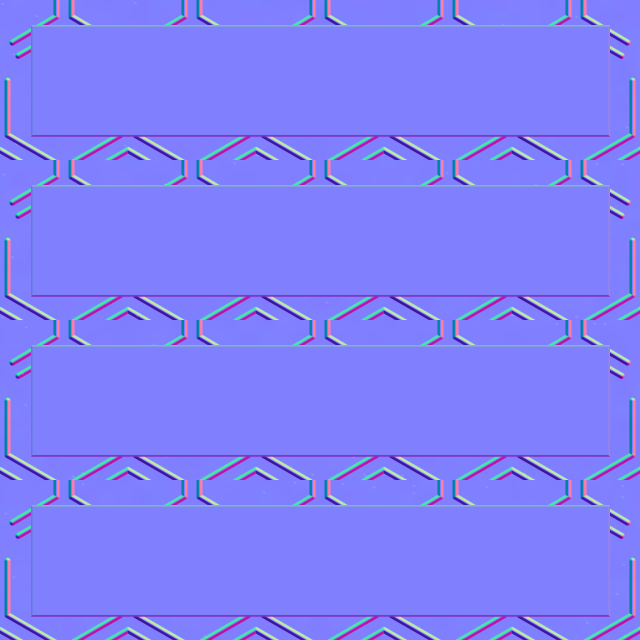
Reproduce this texture map procedurally as a Shadertoy shader.

```glsl
// Normal map of four wide raised panels over a lattice of ridged hexagons and chevrons.

float hash(vec2 p) {
    return fract(sin(dot(p, vec2(127.1, 311.7))) * 43758.5453);
}

float valueNoise(vec2 p) {
    vec2 i = floor(p), f = fract(p);
    f = f * f * (3.0 - 2.0 * f);
    return mix(mix(hash(i), hash(i + vec2(1, 0)), f.x),
               mix(hash(i + vec2(0, 1)), hash(i + vec2(1, 1)), f.x), f.y);
}

// Offset from the nearest point of segment ab
vec2 segmentOffset(vec2 p, vec2 a, vec2 b) {
    vec2 ab = b - a;
    return p - a - ab * clamp(dot(p - a, ab) / dot(ab, ab), 0.0, 1.0);
}

vec2 nearer(vec2 a, vec2 b) {
    return dot(a, a) < dot(b, b) ? a : b;
}

// Slope of the ridges; the lattice is mirrored about each column centre
vec2 ridgeSlope(vec2 p) {
    float x = p.x - 0.8 * round(p.x / 0.8);
    vec2 q = vec2(abs(x), p.y);

    // Lower half of a hexagon, with a short inner stroke
    vec2 o = segmentOffset(q, vec2(0.353, 1.05), vec2(0.353, 0.896));
    o = nearer(o, segmentOffset(q, vec2(0.353, 0.896), vec2(0.078, 0.734)));
    o = nearer(o, segmentOffset(q, vec2(0.26, 0.734), vec2(0.115, 0.651)));

    // Side of the staggered hexagon and the small chevron, cut by the tile edge
    o = nearer(o, segmentOffset(q, vec2(0.047, 0.495), vec2(0.047, 0.156)));
    o = nearer(o, segmentOffset(q, vec2(0.047, 0.156), vec2(0.375, -0.033)));
    o = nearer(o, segmentOffset(q, vec2(0.0, 0.0625), vec2(0.2, -0.053)));

    float d = length(o);
    float flank = smoothstep(0.001, 0.005, d) * (1.0 - smoothstep(0.017, 0.021, d));
    return vec2(x < 0.0 ? -o.x : o.x, o.y) / max(d, 1e-4) * flank * 0.97;
}

// Faint unevenness and rare short nicks on the base surface
vec2 wearSlope(vec2 p) {
    vec2 slope = 0.035 * (vec2(valueNoise(p * 9.0), valueNoise(p * 9.0 + 31.0)) - 0.5);
    vec2 cell = floor(p * 16.0);
    vec2 q = fract(p * 16.0) - 0.25 - 0.5 * vec2(hash(cell + 3.0), hash(cell + 7.0));
    vec2 o = segmentOffset(q, vec2(-0.08, 0.05), vec2(0.08, -0.05));
    float nick = step(0.95, hash(cell)) * (1.0 - smoothstep(0.03, 0.1, length(o)));
    return slope + nick * vec2(0.12, 0.16);
}

// p spans 0..4 on both axes, one panel per unit of height
vec3 surface(vec2 p) {
    vec2 tile = vec2(p.x, fract(p.y));
    vec2 c = tile - vec2(2.003, 0.495);
    vec2 b = abs(c) - vec2(1.81, 0.349);
    float d = max(b.x, b.y);
    vec2 slope;
    float rim = 0.0;
    if (d < 0.0) {
        // Flat panel with a thin bevelled rim
        rim = smoothstep(-0.012, -0.008, d);
        slope = b.x > b.y ? vec2(0.3 * sign(c.x), 0.0)
                          : vec2(0.0, c.y > 0.0 ? 0.42 : -0.6);
        slope *= rim;
    } else {
        slope = ridgeSlope(tile) + wearSlope(p);
    }
    float z = sqrt(max(1.0 - dot(slope, slope), 0.0));
    vec3 colour = 0.5 + 0.5 * vec3(slope, z);
    colour.b *= 1.0 - 0.16 * rim;
    return colour;
}

void mainImage(out vec4 fragColor, in vec2 fragCoord) {
    // Average a 4 x 4 grid of samples for smooth edges
    vec3 colour = vec3(0.0);
    for (int j = 0; j < 4; j++) {
        for (int i = 0; i < 4; i++) {
            vec2 jitter = (vec2(i, j) - 1.5) / 4.0;
            colour += surface(4.0 * (fragCoord + jitter) / iResolution.xy);
        }
    }
    fragColor = vec4(colour / 16.0, 1.0);
}
```
